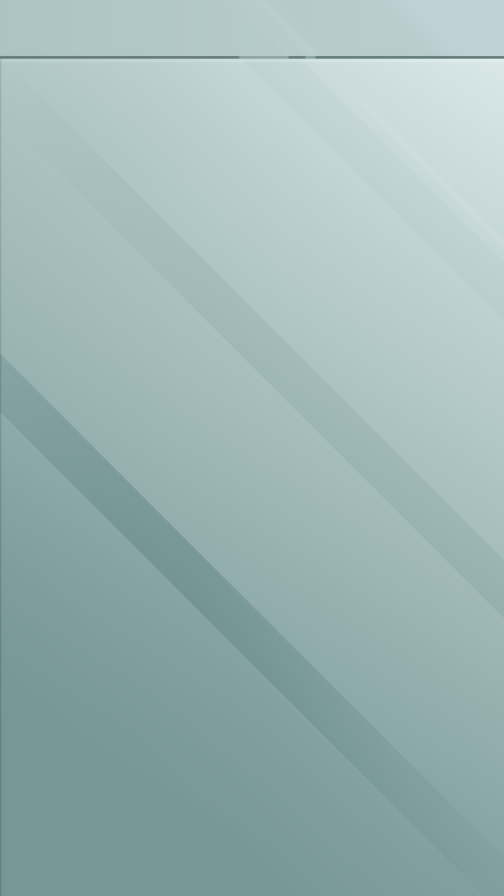
Write a Shadertoy shader that draws this background.

```glsl
// Frosted glass panel under a narrow header strip, crossed by diagonal bands.
// One scalar tone is built from a slanted gradient, a repeated 45 degree band
// and thin glints, then mapped to a pale teal ramp. Lengths are canvas heights.

const vec3 DEEP_TEAL = vec3(0.47, 0.594, 0.592);
const vec3 PALE_MIST = vec3(0.82, 0.880, 0.880);
const vec3 HEADER_BLUE = vec3(0.75, 0.822, 0.840);
const vec3 SEAM_COLOR = vec3(0.40, 0.490, 0.480);

const float TONE_TOP = 0.745;         // tone at the upper left corner
const vec2 TONE_SLOPE = vec2(0.23, -0.361);
const float TONE_FLOOR = 0.475;
const float SEAM_Y = 0.0625;          // header bottom, measured downward
const float SEAM_HEIGHT = 0.003;
const float BAND_START = -0.2695;     // first band, along y - x
const float BAND_SPACING = 0.332;
const float BAND_WIDTH = 0.0651;
const float GLINT_POS = -0.289;
const float STEP_START = 0.60;        // faint steps in the dark corner
const float STEP_SPACING = 0.065;

// Smooth-edged interval [lo, lo + width]
float band(float v, float lo, float width, float soft) {
    return smoothstep(lo - soft, lo + soft, v)
         - smoothstep(lo + width - soft, lo + width + soft, v);
}

float bell(float v, float center, float radius) {
    float k = (v - center) / radius;
    return exp(-k * k);
}

// Smooth maximum that rounds the gradient into its floor
float softMax(float a, float b, float k) {
    float h = max(k - abs(a - b), 0.0) / k;
    return max(a, b) + h * h * k * 0.25;
}

// Strength of each band along its length: faint, middle, dark
float bandStrength(int i, float x) {
    if (i == 0) return 0.018;
    if (i == 1) return 0.040 * smoothstep(-0.03, 0.26, x);
    return 0.100 * bell(x, 0.17, 0.27);
}

float panelTone(vec2 p, float diag, float soft) {
    float tone = TONE_TOP + dot(TONE_SLOPE, p);
    tone -= 0.027 * exp(-dot(p - vec2(0.08), p - vec2(0.08)) / 0.05);

    // Shade below the lowest band
    float below = BAND_START + 2.0 * BAND_SPACING + BAND_WIDTH;
    tone -= 0.020 * smoothstep(below - soft, below + soft, diag)
          * (1.0 - smoothstep(0.25, 0.50, p.x));
    tone = softMax(tone, TONE_FLOOR, 0.05);

    // Parallel diagonal bands
    for (int i = 0; i < 3; i++) {
        float start = BAND_START + float(i) * BAND_SPACING;
        tone -= bandStrength(i, p.x) * band(diag, start, BAND_WIDTH, soft);
    }
    for (int i = 0; i < 3; i++) {
        float edge = STEP_START + float(i) * STEP_SPACING;
        tone -= 0.003 * smoothstep(edge - soft, edge + soft, diag);
    }

    // Glint in the upper right
    tone += 0.016 * bell(diag, GLINT_POS, 0.006) * smoothstep(0.30, 0.50, p.x);
    return tone;
}

vec3 toneColor(float tone) {
    return mix(DEEP_TEAL, PALE_MIST, (tone - DEEP_TEAL.r) / (PALE_MIST.r - DEEP_TEAL.r));
}

vec3 headerColor(vec2 p, float diag) {
    float tone = 0.68 + 0.10 * min(p.x, 0.40);
    tone += 0.020 * bell(diag, GLINT_POS, 0.010);
    tone += 0.010 * bell(diag, GLINT_POS + 0.025, 0.008);
    return mix(toneColor(tone), HEADER_BLUE, smoothstep(0.40, 0.47, -diag));
}

void mainImage(out vec4 fragColor, in vec2 fragCoord) {
    // Height units with y pointing down from the top edge
    vec2 p = vec2(fragCoord.x, iResolution.y - fragCoord.y) / iResolution.y;
    float px = 1.0 / iResolution.y;
    float diag = p.y - p.x;

    vec3 panel = toneColor(panelTone(p, diag, 1.2 * px));

    // Bright lip under the seam and a thin dark left edge
    panel += 0.035 * bell(p.y, SEAM_Y + SEAM_HEIGHT + 0.002, 0.002);
    panel -= 0.080 * (1.0 - smoothstep(0.0, 0.003, p.x));

    // Header above, panel below, seam between
    vec3 color = mix(headerColor(p, diag), panel,
                     smoothstep(SEAM_Y - px, SEAM_Y + px, p.y));
    float glare = band(p.x, 0.267, 0.055, 0.002) + band(p.x, 0.341, 0.011, 0.002);
    float seam = band(p.y, SEAM_Y, SEAM_HEIGHT, 0.7 * px);
    color = mix(color, SEAM_COLOR + 0.16 * glare, seam);

    fragColor = vec4(color, 1.0);
}
```
